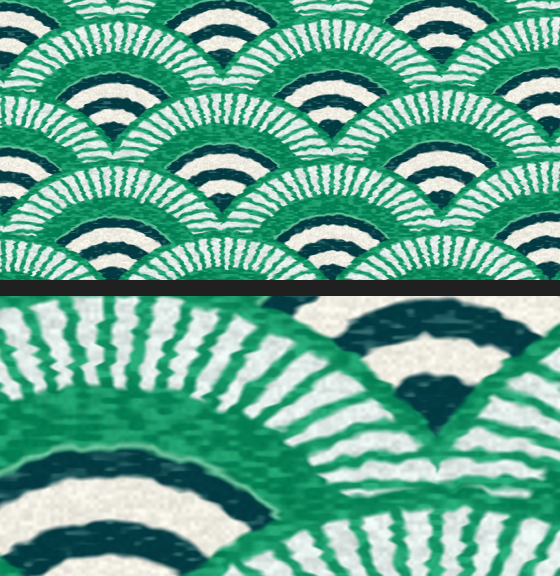
Top, the full canvas; bottom, a detail of the centre.
Give the GLSL for this pattern, as a Shadertoy shader.

```glsl
// Woven cloth of overlapping green fans with cream and teal arcs in the gaps.

float hash(vec2 p) {
    vec3 q = fract(p.xyx * 0.1031);
    q += dot(q, q.yzx + 33.33);
    return fract((q.x + q.y) * q.z);
}

float noise(vec2 p) {
    vec2 i = floor(p), f = fract(p);
    f = f * f * (3.0 - 2.0 * f);
    return mix(mix(hash(i), hash(i + vec2(1, 0)), f.x),
               mix(hash(i + vec2(0, 1)), hash(i + vec2(1, 1)), f.x), f.y);
}

// Soft mask of a ring between two radii
float ring(float r, float inner, float outer, float soft) {
    return smoothstep(inner - soft, inner + soft, r)
         * (1.0 - smoothstep(outer - soft, outer + soft, r));
}

// Colour of one fan; q is measured from its centre, streak is the thread tone
vec3 fanColor(vec2 q, vec2 cell, float streak, float soft) {
    float r = length(q);
    float angle = clamp(atan(q.x, q.y), -1.2, 1.2);

    // Green ground, brighter among the spokes
    float bright = smoothstep(0.25, 0.95, streak) * 0.85 + 0.4 * ring(r, 0.93, 1.21, 0.04);
    vec3 color = mix(vec3(0.01, 0.49, 0.32), vec3(0.15, 0.67, 0.47), min(bright, 1.0));

    // Pale rays that lean outwards towards the sides of the fan
    float u = (angle - tan(0.7 * angle) * log(max(r, 0.1) / 1.07)) / 0.097;
    float vary = hash(cell * 17.0 + floor(u) + 60.0) - 0.5;
    float halfWidth = mix(0.25, 0.335, smoothstep(0.9, 1.18, r)) + 0.05 * vary;
    float edge = (halfWidth - abs(fract(u) - 0.5)) * 0.097 * r * cos(0.7 * angle);
    float ray = smoothstep(-soft, soft, edge) * ring(r, 0.915 + 0.03 * vary, 1.188, soft);
    color = mix(color, vec3(0.91, 0.95, 0.94) - 0.11 * streak * streak, ray);

    // Teal core with two cream arcs and a pale fringe
    vec3 teal = mix(vec3(0.01, 0.23, 0.26), vec3(0.21, 0.45, 0.45), smoothstep(0.55, 1.1, streak));
    color = mix(color, teal, 1.0 - smoothstep(0.72 - soft, 0.72 + soft, r));
    color = mix(color, vec3(0.53, 0.82, 0.68), 0.8 * ring(r, 0.722, 0.738, soft));
    float cream = ring(r, 0.505, 0.637, soft) + ring(r, 0.275, 0.395, soft);
    return mix(color, vec3(0.97, 0.96, 0.92) - 0.06 * streak, cream);
}

// One row of fans: colour, and coverage in alpha
vec4 fanRow(vec2 p, float row, float streak, float soft) {
    float x = p.x - mod(row, 2.0);
    float column = floor(x / 2.0 + 0.5);
    vec2 q = vec2(x - 2.0 * column, p.y - row * 0.66);
    float cover = 1.0 - smoothstep(1.25 - soft, 1.25 + soft, length(q));
    return vec4(fanColor(q, vec2(column, row) + 20.0, streak, soft), cover);
}

void mainImage(out vec4 fragColor, in vec2 fragCoord) {
    // Unit length is half the width of a fan; the cloth rises slightly to the right
    vec2 cloth = fragCoord / iResolution.y * 2.56;
    vec2 p = cloth - vec2(1.033, 1.167);
    p.y -= 0.012 * p.x;
    float soft = max(0.011, 2.56 / iResolution.y);

    // Uneven threads fray the outlines
    p.x += 0.03 * (noise(cloth * vec2(9.0, 55.0)) - 0.5);
    p.y += 0.022 * (noise(cloth * vec2(24.0, 20.0) + 40.0) - 0.5);
    float streak = noise(cloth * vec2(24.0, 62.0) + 9.0);

    // The lower row lies over the one above it
    float row = ceil((p.y - 1.27) / 0.66);
    vec4 front = fanRow(p, row, streak, soft);
    vec3 color = mix(fanRow(p, row + 1.0, streak, soft).rgb, front.rgb, front.a);

    // Fine grain of the weave
    color *= 0.95 + 0.1 * noise(cloth * vec2(75.0, 75.0) + 5.0);
    fragColor = vec4(color, 1.0);
}
```
